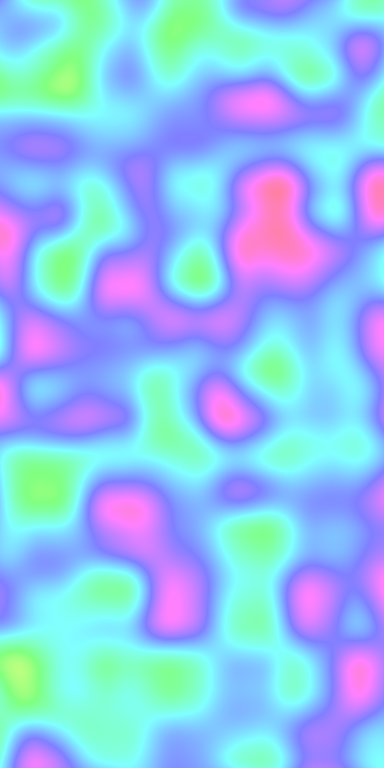
This background is drawn by a Shadertoy shader. Its source:

```glsl
// Soft pastel blobs: smooth gradient noise mapped to hue, from green through blue to pink.

const float CELLS_ACROSS = 5.6;   // noise cells per canvas width
const float SLICE_DEPTH  = 7.5;   // depth at which the 3D noise is cut
const vec2  FIELD_OFFSET = vec2(13.3, 41.7);
const float HUE_CENTRE   = 0.605;
const float HUE_SPREAD   = 0.67;  // hue change per unit of noise
const float PASTEL_FLOOR = 0.5;   // lowest value of any channel

// Integer hash of a lattice point, each component in 0..1
vec3 hash3(uvec3 v) {
    v = v * 1664525u + 1013904223u;
    v.x += v.y * v.z;
    v.y += v.z * v.x;
    v.z += v.x * v.y;
    v ^= v >> 16u;
    v.x += v.y * v.z;
    v.y += v.z * v.x;
    v.z += v.x * v.y;
    return vec3(v >> 8u) / 16777216.0;
}

// Gradient noise with quintic blending, for positive coordinates
float gradientNoise(vec3 p) {
    vec3 cell = floor(p);
    vec3 local = p - cell;
    vec3 blend = local * local * local * (local * (local * 6.0 - 15.0) + 10.0);
    float sum = 0.0;
    for (int i = 0; i < 8; i++) {
        vec3 corner = vec3(i & 1, (i >> 1) & 1, i >> 2);
        vec3 gradient = normalize(hash3(uvec3(cell + corner)) * 2.0 - 0.9999);
        vec3 weight = mix(1.0 - blend, blend, corner);
        sum += weight.x * weight.y * weight.z * dot(gradient, local - corner);
    }
    return sum;
}

// Fully bright hue, lifted to a pastel
vec3 pastelHue(float hue) {
    vec3 ramp = abs(mod(hue * 6.0 + vec3(0.0, 4.0, 2.0), 6.0) - 3.0) - 1.0;
    return mix(vec3(PASTEL_FLOOR), vec3(1.0), clamp(ramp, 0.0, 1.0));
}

void mainImage(out vec4 fragColor, in vec2 fragCoord) {
    vec2 p = fragCoord / iResolution.x * CELLS_ACROSS + FIELD_OFFSET;
    float height = gradientNoise(vec3(p, SLICE_DEPTH));
    fragColor = vec4(pastelHue(HUE_CENTRE + HUE_SPREAD * height), 1.0);
}
```
